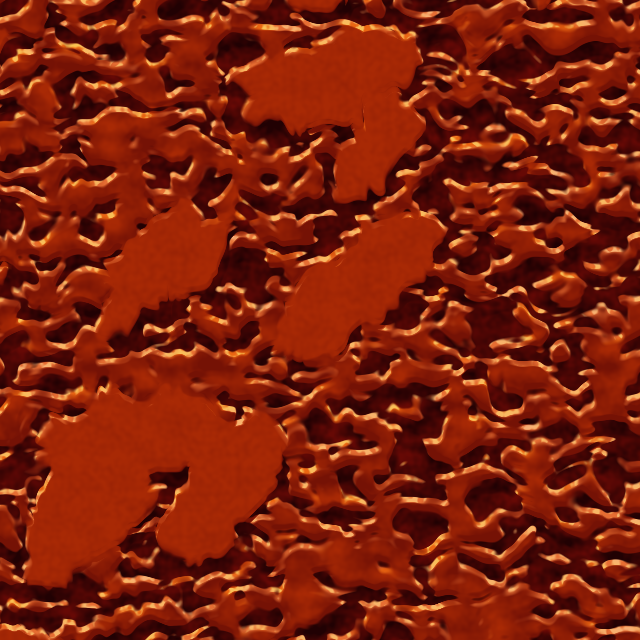
Write a WebGL 2 fragment shader that draws this texture.

```glsl
#version 300 es
precision highp float;
// Corroded relief in hot orange: broad ragged plates and small curled flakes
// lie over dark hollows. Both come from one height field, which is sampled
// along the light direction to find bright upper rims and shaded feet.
uniform vec2 u_resolution;
out vec4 fragColor;

const vec2 LIGHT = vec2(-0.2, 0.98);
const float PLATE_CELLS = 5.5;

vec2 hash2(vec2 cell) {
  vec3 v = fract(cell.xyx * vec3(0.1031, 0.1030, 0.0973));
  v += dot(v, v.yzx + 33.33);
  return fract((v.xx + v.yz) * v.zy);
}

float cornerSlope(vec2 cell, vec2 corner, vec2 f) {
  return dot(hash2(cell + corner) * 2.0 - 1.0, f - corner);
}

// Gradient noise, roughly -0.6 to 0.6
float noise(vec2 p) {
  vec2 cell = floor(p), f = p - cell;
  vec2 u = f * f * f * (f * (f * 6.0 - 15.0) + 10.0);
  float low = mix(cornerSlope(cell, vec2(0, 0), f), cornerSlope(cell, vec2(1, 0), f), u.x);
  float high = mix(cornerSlope(cell, vec2(0, 1), f), cornerSlope(cell, vec2(1, 1), f), u.x);
  return mix(low, high, u.y);
}

vec2 rotate(vec2 p, float angle) {
  float c = cos(angle), s = sin(angle);
  return vec2(c * p.x + s * p.y, c * p.y - s * p.x);
}

vec2 warp(vec2 p, float frequency, float amount) {
  vec2 q = p * frequency;
  return p + amount * vec2(noise(q + 17.3), noise(q + 61.7));
}

// Scattered slanted ellipses; positive inside, approximate distance
float plates(vec2 p) {
  vec2 g = p * PLATE_CELLS, base = floor(g);
  float field = -1.0;
  for (int y = -1; y <= 1; y++) {
    for (int x = -1; x <= 1; x++) {
      vec2 cell = base + vec2(x, y);
      vec2 place = hash2(cell + 40.0), shape = hash2(cell + 91.0);
      if (hash2(cell + 147.0).x > 0.62) continue;
      vec2 radii = vec2(0.95, mix(0.28, 0.46, shape.y)) * mix(0.3, 1.0, shape.x);
      vec2 q = rotate(g - cell - mix(vec2(0.2), vec2(0.8), place), mix(0.15, 1.05, place.y));
      field = max(field, (1.0 - length(q / radii)) * radii.y);
    }
  }
  return field / PLATE_CELLS;
}

// Small flat curls, thinned out in wide drifting bands
float flakes(vec2 p) {
  vec2 q = rotate(warp(p, 13.0, 0.035), 0.06);
  float n = noise(q * vec2(16.0, 29.0) + 5.0);
  n += 0.65 * noise(q * vec2(36.0, 58.0) + 33.0);
  float thinning = 0.4 * noise(p * vec2(3.0, 6.0) + 71.0);
  return (n + thinning + 0.07) * 0.025;
}

// x: whole relief, y: plates alone
vec2 relief(vec2 p) {
  vec2 ragged = warp(warp(p, 17.0, 0.045), 48.0, 0.018);
  float plate = plates(ragged);
  float moat = smoothstep(-0.02, 0.005, plates(ragged + LIGHT * 0.018));
  return vec2(max(plate, flakes(p) - 0.006 * moat), plate);
}

void main() {
  vec2 p = gl_FragCoord.xy / u_resolution.y + 3.0;
  float edge = max(0.0014, 0.5 / u_resolution.y);

  vec2 here = relief(p);
  float above = relief(p + LIGHT * 0.009).x;
  float farAbove = relief(p + LIGHT * 0.024).x;
  float below = relief(p - LIGHT * 0.008).x;
  float solid = smoothstep(-edge, edge, here.x);
  float onPlate = smoothstep(-0.002, 0.004, here.y);
  float grain = noise(p * 95.0);
  float blotch = noise(p * vec2(20.0, 34.0) + 12.0);

  // Hollows, deepest under overhanging edges
  float shade = smoothstep(-0.004, 0.006, farAbove);
  float depth = clamp(0.6 + 0.9 * blotch + 0.4 * grain - 0.3 * shade, 0.0, 1.0);
  vec3 hollow = mix(vec3(0.13, 0.005, 0.012), vec3(0.40, 0.035, 0.02), depth);

  // Level tops, falling to a darker foot on the lower side
  float foot = 1.0 - smoothstep(-0.003, 0.004, below);
  float tone = mix(0.45 + 1.2 * blotch, 0.9 + 0.2 * blotch, onPlate);
  tone = clamp(tone + 0.25 * grain - mix(0.7, 0.4, onPlate) * foot, 0.0, 1.0);
  vec3 body = mix(vec3(0.46, 0.07, 0.02), vec3(0.66, 0.16, 0.02), tone);

  // Broken glints on the rims that face the light
  float rim = 1.0 - smoothstep(-0.002, 0.003, above);
  float glint = smoothstep(-0.32, 0.1, noise(p * vec2(26.0, 38.0) + 80.0));
  float crest = rim * mix(0.25, 1.0, glint);
  vec3 warmRim = mix(vec3(0.90, 0.43, 0.20), vec3(0.92, 0.40, 0.07), smoothstep(0.0, 0.3, blotch));
  vec3 hotRim = mix(vec3(0.97, 0.68, 0.46), vec3(0.98, 0.76, 0.32), 0.5 + blotch);
  vec3 color = mix(body, warmRim, crest);
  color = mix(color, hotRim, smoothstep(0.6, 0.95, crest) * smoothstep(-0.2, 0.15, grain));

  fragColor = vec4(mix(hollow, color, solid), 1.0);
}
```
